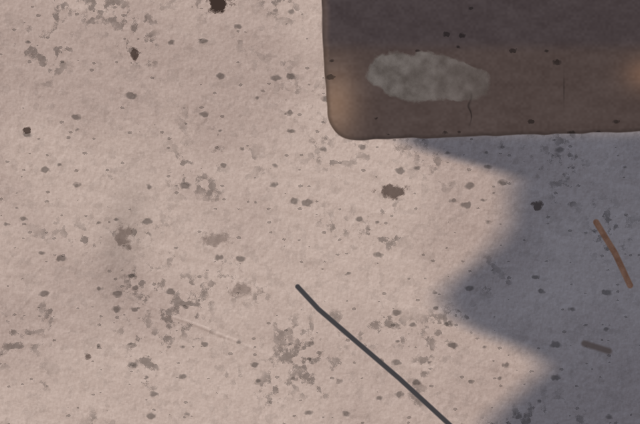
Reproduce this texture procedurally as a Shadertoy shader.

```glsl
float hash(vec2 p) {
    vec3 q = fract(vec3(p.xyx) * 0.1031);
    q += dot(q, q.yzx + 33.33);
    return fract((q.x + q.y) * q.z);
}

float noise(vec2 p) {
    vec2 i = floor(p), f = fract(p);
    f = f * f * (3.0 - 2.0 * f);
    return mix(mix(hash(i), hash(i + vec2(1, 0)), f.x),
               mix(hash(i + vec2(0, 1)), hash(i + vec2(1, 1)), f.x), f.y);
}

float fbm(vec2 p) {
    float sum = 0.0, amp = 0.5;
    for (int i = 0; i < 5; i++) {
        sum += amp * noise(p);
        p = mat2(1.6, 1.2, -1.2, 1.6) * p + 7.3;
        amp *= 0.5;
    }
    return sum;
}

float bell(float x, float center, float width) {
    float d = (x - center) / width;
    return exp(-d * d);
}

float segment(vec2 p, vec2 a, vec2 b) {
    vec2 ab = b - a;
    return length(p - a - ab * clamp(dot(p - a, ab) / dot(ab, ab), 0.0, 1.0));
}

float stroke(float dist, float radius, float soft) {
    return 1.0 - smoothstep(radius - soft, radius + soft, dist);
}

// Ragged blot, broken up by grain
float blot(vec2 p, float grain, vec2 center, vec2 radius) {
    return smoothstep(0.35, -0.25, length((p - center) / radius) - 1.5 * grain);
}

// Small scattered specks, one candidate per cell
float specks(vec2 p, float cells, float density) {
    vec2 id = floor(p * cells), f = fract(p * cells);
    vec2 center = 0.3 + 0.4 * vec2(hash(id + 5.0), hash(id + 17.0));
    float radius = 0.06 + 0.17 * hash(id + 53.0);
    float d = length((f - center) * vec2(0.8, 1.2)) + 0.12 * (noise(p * cells * 7.0) - 0.5);
    return step(hash(id + 31.0), density) * stroke(d, radius, 0.08);
}

float blockDistance(vec2 p) {
    float left = 0.772 - 0.013 * smoothstep(0.73, 0.95, p.y);
    float bottom = 0.673 + 0.029 * (p.x - 0.94);
    float radius = 0.07;
    vec2 q = vec2(left - p.x, bottom - p.y) + radius;
    return length(max(q, 0.0)) + min(max(q.x, q.y), 0.0) - radius;
}

float shadowEdge(float y) {
    return 1.2 - 0.16 * bell(y, 0.3, 0.1) + 0.09 * bell(y, 0.14, 0.06)
         - 0.25 * smoothstep(0.57, 0.68, y) - 0.05 * smoothstep(0.08, 0.0, y);
}

vec3 concrete(vec2 p) {
    vec3 color = mix(vec3(0.69, 0.61, 0.575), vec3(0.745, 0.665, 0.625),
                     smoothstep(0.3, 0.65, fbm(p * 3.5 + 2.0)));
    // Fine relief and slanted brush marks
    color += 0.1 * (fbm(p * 85.0) - fbm(p * 85.0 + vec2(0.25, -0.25)));
    color += 0.035 * (noise(p * 210.0) - 0.5);
    vec2 brush = p + vec2(0.2, 0.25) * p.yx;
    color += 0.05 * (fbm(brush * vec2(5, 70)) - 0.48);
    float ridge = p.y - 0.275 + 0.4 * (p.x - 0.37) + 0.01 * noise(p * 20.0);
    color += 0.05 * bell(p.x, 0.48, 0.12) * (bell(ridge, 0.004, 0.003) - bell(ridge, -0.002, 0.003));
    // Worn grey areas and grit
    float worn = smoothstep(0.5, 0.72, fbm(p * 9.0 + 13.0));
    float scuff = smoothstep(0.5, 0.7, fbm(p * 60.0 + 4.0));
    color *= 1.0 - 0.22 * scuff * (0.2 + worn);
    color *= 1.0 - 0.1 * bell(p.x, 0.2 + 0.2 * p.y, 0.05) * bell(p.y, 0.43, 0.14);
    return color * (1.0 - 0.3 * specks(p, 24.0, 0.14) - 0.2 * specks(p + 3.7, 55.0, 0.1));
}

vec3 blockSurface(vec2 p, float inside) {
    vec3 color = mix(vec3(0.31, 0.262, 0.25), vec3(0.275, 0.24, 0.245), smoothstep(0.87, 0.91, p.y));
    color += 0.05 * (fbm(p * vec2(25, 50)) - 0.48) + 0.025 * (noise(p * 160.0) - 0.5);
    // Warm light on the rounded corner and far right
    float glow = bell(p.x, 0.79, 0.055) * bell(p.y, 0.755, 0.09);
    float rim = smoothstep(0.025, 0.0, inside) * smoothstep(0.87, 0.8, p.x);
    color += vec3(0.21, 0.16, 0.11) * max(glow, 0.55 * rim);
    color += vec3(0.14, 0.09, 0.05) * bell(p.x, 1.52, 0.05) * bell(p.y, 0.825, 0.04);
    // Chipped patch of bare stone
    vec2 d = (p - vec2(1.012, 0.815 - 0.12 * (p.x - 1.012))) / vec2(0.152, 0.057);
    float chipped = stroke(length(d) + 0.6 * (fbm(p * 28.0) - 0.48), 1.0, 0.08);
    vec3 stone = vec3(0.4, 0.375, 0.36) + 0.22 * (fbm(p * 48.0) - 0.48);
    color = mix(color, stone, chipped * mix(0.9, 0.6, smoothstep(0.9, 1.15, p.x)));
    // Fine cracks and dark lower edge
    float crack = bell(p.x, 1.1 + 0.015 * noise(p * 40.0), 0.002) * bell(p.y, 0.74, 0.03)
                + 0.6 * bell(p.x, 1.33, 0.002) * bell(p.y, 0.79, 0.03);
    color *= 1.0 - 0.3 * crack - 0.35 * specks(p, 30.0, 0.08);
    return color * mix(0.8, 1.0, smoothstep(0.0, 0.012, inside));
}

void mainImage(out vec4 fragColor, in vec2 fragCoord) {
    vec2 p = fragCoord / iResolution.y;
    float soft = max(0.0025, 1.0 / iResolution.y), grain = fbm(p * 75.0);
    vec3 color = concrete(p);

    // Stains and crumbs on the ground
    float dark = blot(p, grain, vec2(0.515, 0.992), vec2(0.034, 0.023));
    dark += 0.8 * blot(p, grain, vec2(0.314, 0.873), vec2(0.013, 0.017));
    dark += 0.8 * blot(p, grain, vec2(0.065, 0.694), vec2(0.01, 0.008));
    dark += 0.65 * blot(p, grain, vec2(0.927, 0.549), vec2(0.036, 0.018));
    dark += 0.7 * blot(p, grain, vec2(1.267, 0.516), vec2(0.014));
    dark += 0.6 * blot(p, grain, vec2(0.208, 0.159), vec2(0.01));
    dark += 0.4 * blot(p, grain, vec2(0.29, 0.441), vec2(0.022, 0.035));
    dark += 0.3 * blot(p, grain, vec2(0.514, 0.437), vec2(0.035, 0.02));
    dark += 0.3 * blot(p, grain, vec2(0.569, 0.314), vec2(0.03, 0.018));
    color = mix(color, vec3(0.25, 0.2, 0.18), dark);

    // Soft cool shadow
    float offset = p.x - shadowEdge(p.y) + 0.03 * (fbm(p * 9.0) - 0.48);
    float shade = smoothstep(-0.055, 0.06, offset) * smoothstep(0.74, 0.66, p.y);
    color *= mix(vec3(1), vec3(0.56, 0.615, 0.7), shade);

    // Thin wire and dry twigs
    vec2 bend = vec2(0.751, 0.271), sag = vec2(0.941, 0.108);
    float wire = min(segment(p, vec2(0.702, 0.324), bend),
                 min(segment(p, bend, sag), segment(p, sag, vec2(1.065, -0.006))));
    color = mix(color, vec3(0.26, 0.25, 0.26), stroke(wire, 0.0055, soft));
    vec2 knot = vec2(1.451, 0.402);
    float twig = min(segment(p, vec2(1.406, 0.476), knot), segment(p, knot, vec2(1.486, 0.327)));
    color = mix(color, vec3(0.31, 0.22, 0.18) + 0.12 * grain, stroke(twig, 0.007, soft));
    float chip = segment(p, vec2(1.378, 0.19), vec2(1.436, 0.172));
    color = mix(color, vec3(0.27, 0.24, 0.24), 0.8 * stroke(chip, 0.007, 0.004));

    // Block resting on the ground
    float block = blockDistance(p) + 0.004 * (noise(p * 35.0) - 0.5);
    color = mix(color, blockSurface(p, -block), stroke(block, 0.0, soft));
    fragColor = vec4(clamp(color, 0.0, 1.0), 1.0);
}
```
